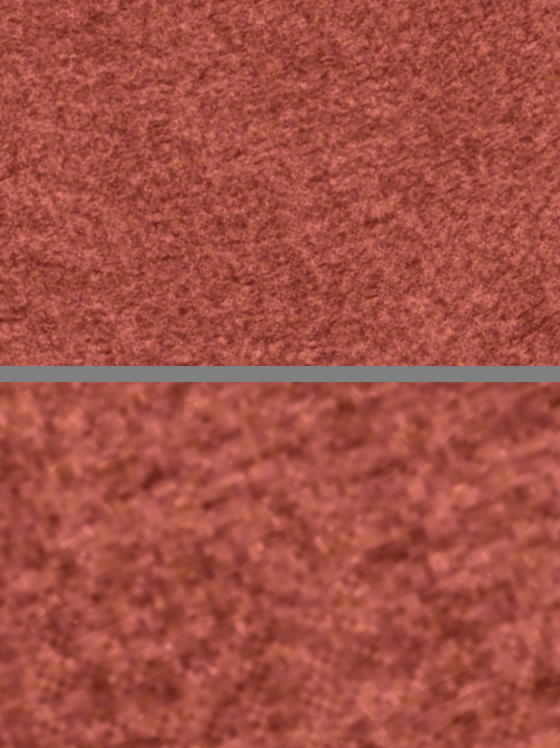
Top: the whole. Bottom: its middle third, enlarged.
A WebGL 1 fragment shader for this texture:

```glsl
precision highp float;
// Brick-red plush fabric: short brushed pile with creases and bright tips.

#define BROAD_SCALE 4.5
#define CLUMP_SCALE 60.0
#define TIP_SCALE 135.0
#define FIBER_SCALE vec2(46.0, 98.0)
#define CREASE_SCALE vec2(24.0, 74.0)
#define BROAD_GAIN 0.85
#define CLUMP_GAIN 1.9
#define FIBER_GAIN 2.1
#define TIP_GAIN 3.1
#define CREASE_DEPTH 1.2
#define GLINT_GAIN 1.2

uniform vec2 u_resolution;

float hash(vec2 p) {
  return fract(sin(dot(p, vec2(127.1, 311.7))) * 43758.5);
}

// Smooth value noise centred on zero
float noise(vec2 p) {
  vec2 cell = floor(p);
  vec2 f = fract(p);
  f = f * f * (3.0 - 2.0 * f);
  float low = mix(hash(cell), hash(cell + vec2(1.0, 0.0)), f.x);
  float high = mix(hash(cell + vec2(0.0, 1.0)), hash(cell + vec2(1.0, 1.0)), f.x);
  return mix(low, high, f.y) - 0.5;
}

vec2 turn(vec2 p, float angle) {
  float c = cos(angle);
  float s = sin(angle);
  return vec2(c * p.x - s * p.y, s * p.x + c * p.y);
}

// Coordinates along and across the nap, which steepens to the right
vec2 napCoords(vec2 p) {
  float sway = 0.030 * noise(p * 7.0 + 3.0) + 0.016 * noise(p * 21.0 + 8.0);
  float across = p.y - 0.14 * p.x - 0.15 * p.x * p.x + sway;
  return vec2(p.x + 0.3 * p.y, across);
}

// Colour ramp from shadowed pile to lit tips
vec3 pileColor(float tone) {
  vec3 shadow = vec3(0.47, 0.18, 0.135);
  vec3 body = vec3(0.645, 0.311, 0.260);
  vec3 lit = vec3(0.83, 0.45, 0.385);
  return tone < 0.0 ? mix(body, shadow, min(-tone / 2.5, 1.2))
                    : mix(body, lit, min(tone / 2.6, 1.25));
}

void main() {
  vec2 p = gl_FragCoord.xy / u_resolution.y;
  vec2 nap = napCoords(p);

  // Broad shading of the brushed surface
  float broad = noise(turn(p, 0.6) * BROAD_SCALE + 11.0)
              + 0.4 * noise(turn(p, 1.1) * BROAD_SCALE * 2.3 + 5.0);

  // Tufts, fibres and fine tips
  float clump = noise(turn(p, 0.45) * CLUMP_SCALE + 31.0);
  float fiber = noise(nap * FIBER_SCALE + 57.0);
  float tip = noise(turn(p, -0.4) * TIP_SCALE + 73.0);
  float tone = BROAD_GAIN * broad + CLUMP_GAIN * clump
             + FIBER_GAIN * fiber + TIP_GAIN * tip;

  // Thin dark creases, gathered into loose patches
  float patches = smoothstep(-0.25, 0.25, noise(p * 11.0 + 91.0));
  float crease = smoothstep(0.18, 0.36, noise(nap * CREASE_SCALE + 19.0));
  tone -= CREASE_DEPTH * crease * (0.5 + 0.5 * patches);

  // Sparse glints on raised tufts
  float glint = smoothstep(0.20, 0.40, noise(turn(p, 0.9) * TIP_SCALE * 0.85 + 43.0));
  tone += GLINT_GAIN * glint * smoothstep(-0.15, 0.25, clump);

  // Slight drift between pink and orange
  float warmth = noise(turn(p, 0.2) * CLUMP_SCALE * 1.5 + 67.0);
  vec3 color = pileColor(tone) + warmth * vec3(0.0, 0.010, -0.055);
  gl_FragColor = vec4(clamp(color, 0.0, 1.0), 1.0);
}
```
